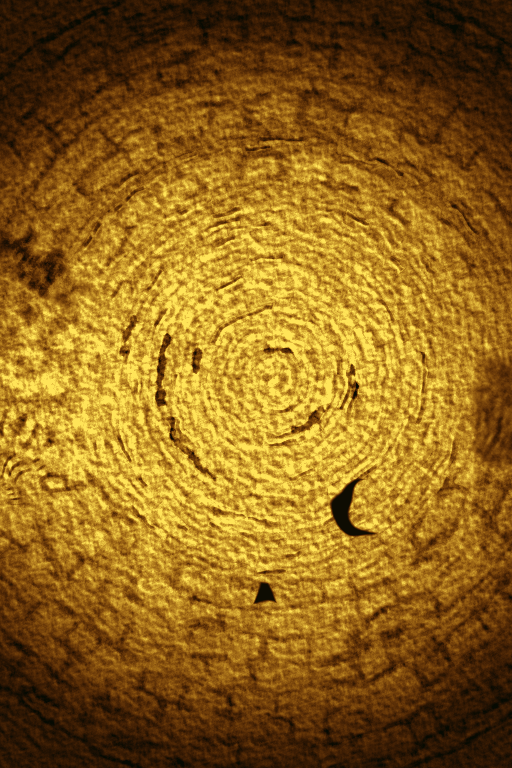
Reproduce this texture procedurally as a Shadertoy shader.

```glsl
// A lamp-lit masonry dome seen from below: rings of thin bricks around a crown,
// wider stone courses outside, rubble and openings at the sides. Polar cells give
// the courses, gradient noise the weathering, and one amber ramp the colour.

const float TAU = 6.2831853;
const vec2 CROWN = vec2(0.537, 0.757);   // canvas is 1 wide, 1.5 high
const vec2 LAMP = vec2(0.50, 0.735);
const vec2 SIDE_GLOW = vec2(0.02, 0.66);
const float DOME = 0.395, RIM = 0.80;    // radii
const vec2 BRICK = vec2(0.0165, 0.066);  // course depth, length
const vec2 STONE = vec2(0.053, 0.088);
const float GRAIN = 0.30, RELIEF = 0.50, STREAKS = 0.40;

// Open joints: radius, angle, half span, half thickness
const vec4 JOINTS[7] = vec4[7](
  vec4(0.225, 3.05, 0.30, 0.007), vec4(0.222, 3.83, 0.32, 0.005),
  vec4(0.300, 2.85, 0.11, 0.006), vec4(0.155, 0.00, 0.18, 0.005),
  vec4(0.105, -0.90, 0.30, 0.007), vec4(0.160, 2.90, 0.12, 0.007),
  vec4(0.062, 1.20, 0.60, 0.004));

float ramp(float a, float b, float x) { return smoothstep(a, b, x); }

float hash(vec2 p) {
  vec3 q = fract(p.xyx * vec3(0.1031, 0.1030, 0.0973));
  q += dot(q, q.yzx + 33.33);
  return fract((q.x + q.y) * q.z);
}

float slope(vec2 cell, vec2 offset) {
  float a = TAU * hash(cell);
  return dot(vec2(cos(a), sin(a)), offset);
}

float noise(vec2 p) {
  vec2 i = floor(p), f = fract(p), e = vec2(0, 1);
  vec2 u = f * f * (3.0 - 2.0 * f);
  return mix(mix(slope(i, f), slope(i + e.yx, f - e.yx), u.x),
    mix(slope(i + e.xy, f - e.xy), slope(i + 1.0, f - 1.0), u.x), u.y);
}

float fbm(vec2 p) {
  float sum = 0.0, gain = 0.6;
  for (int i = 0; i < 4; i++) {
    sum += gain * noise(p);
    p = mat2(1.6, 1.2, -1.2, 1.6) * p + 7.3;
    gain *= 0.6;
  }
  return sum;
}

// Polar masonry: edge distance, random id, position across the course
vec3 courses(float r, float angle, float start, vec2 size) {
  float row = floor((r - start) / size.x);
  float middle = start + (row + 0.5) * size.x;
  float count = max(4.0, floor(TAU * middle / size.y));
  float around = angle / TAU * count + 9.0 * hash(vec2(row, 3.7));
  around += 0.7 * noise(vec2(around * 0.8, row * 1.37));
  float id = hash(vec2(mod(floor(around), count), row + 20.0));
  float len = TAU * middle / count;
  vec2 local = vec2((fract(around) - 0.5) * len, r - middle);
  vec2 q = abs(local) - 0.5 * vec2(len, size.x) + size.x * (0.2 + 0.14 * id);
  float d = length(max(q, 0.0)) + min(max(q.x, q.y), 0.0) - size.x * 0.12;
  return vec3(d, fract(id * 17.0), local.y / size.x);
}

float blob(vec2 p, vec2 radii) { return ramp(1.15, 0.65, length(p / radii)); }

vec3 amber(float t) {
  t = clamp(t, -0.18, 1.12);
  return vec3(0.16 + 0.75 * t, 0.08 + 0.30 * t + 0.38 * t * t,
    0.01 + 0.05 * max(t, 0.0) + 0.20 * t * t * t);
}

void mainImage(out vec4 fragColor, in vec2 fragCoord) {
  vec2 p = fragCoord / iResolution.x;
  float aa = 1.2 / iResolution.x;
  vec2 warp = vec2(noise(p * 22.0), noise(p * 22.0 + 40.0));
  vec2 c = p - CROWN + 0.010 * warp + 0.004 * noise(p * 70.0);
  float r = length(c), angle = atan(c.y, c.x);
  float rough = fbm(p * 65.0), patches = fbm(p * 9.0 + 3.0);

  // Lamp falloff and side glow
  vec2 l = p - LAMP, g = (p - SIDE_GLOW) / vec2(0.24, 0.20);
  float fall = dot(l, l);
  float light = 1.03 - 1.3 * fall - 1.2 * fall * fall + 0.28 * exp(-dot(g, g));
  light = min(0.5 * (light + sqrt(light * light + 0.02)), 1.0);

  // Thin bricks, some hollow
  vec3 b = courses(r, angle, 0.0, BRICK);
  float thin = 0.20 * (b.y - 0.4) - (0.14 + 0.25 * max(patches, 0.0)) * ramp(-aa, aa, b.x);
  float hollow = ramp(0.85, 0.89, b.y) * ramp(-0.15, 0.05, b.z) * ramp(aa, -aa, b.x);
  thin -= 0.60 * hollow * ramp(-0.25, 0.1, noise(p * 17.0));

  // Worn stone courses, with a recessed band at the top
  vec3 s = courses(r + 0.006 * rough + 0.02 * noise(p * 9.0), angle, DOME, STONE);
  float wear = ramp(-0.35, 0.25, noise(p * 19.0));
  float wide = 0.18 * (s.y - 0.4) - 0.38 * wear * ramp(-0.002 - aa, 0.003 + aa, s.x);
  float top = ramp(0.0, 0.25, c.y);
  wide = mix(wide, thin - 0.12, top * ramp(0.026, 0.018, abs(r - 0.471)));
  float wall = mix(thin, wide, ramp(DOME - 0.01, DOME, r));

  // Rubble over the side courses
  float left = blob(p - vec2(0.02, 0.80), vec2(0.21, 0.27));
  float right = blob(p - vec2(0.99, 0.76), vec2(0.14, 0.20));
  wall *= 1.0 - 0.85 * max(left, right);
  wall += left * (0.9 * fbm(p * 26.0) - 0.08);
  wall *= ramp(RIM + 0.01, RIM - 0.01, r);

  // Streaks along the courses
  float streak = 0.0;
  for (int i = -2; i <= 2; i++) {
    float a = 0.007 * float(i) / max(r, 0.03);
    streak += noise(mat2(cos(a), sin(a), -sin(a), cos(a)) * c * 90.0) * 0.4;
  }

  // Weathered relief, rim line and crown
  float relief = rough - fbm(p * 65.0 + vec2(0.22, 0.30));
  float detail = wall + GRAIN * rough + RELIEF * relief + STREAKS * streak * (1.0 - left);
  float tone = light + detail * (0.35 + 0.65 * light);
  tone += 0.15 * patches * light + 0.10 * ramp(0.028, 0.012, r);
  tone -= 0.13 * ramp(0.008, 0.002, abs(r - RIM));

  // Open joints
  float joint = 1.0;
  for (int i = 0; i < 7; i++) {
    vec4 j = JOINTS[i];
    float turn = abs(mod(angle - j.y + TAU * 0.5, TAU) - TAU * 0.5);
    joint = min(joint, length(vec2(max(turn - j.z, 0.0) * r, r - j.x)) - j.w);
  }
  joint += 0.016 * max(noise(p * 38.0 + 5.0), 0.0) + 0.004 * rough;
  tone -= 0.65 * ramp(0.002 + aa, -0.001, joint);

  // Fanned slats in the glow
  vec2 f = p - vec2(-0.04, 0.51) + 0.016 * warp;
  float turn = atan(f.y, f.x), reach = length(f);
  float slat = ramp(0.26, 0.06, abs(fract(turn * 5.5 + 0.4 * step(0.13, reach)) - 0.5));
  slat *= ramp(0.036, 0.024, abs(abs(reach - 0.13) - 0.036)) * ramp(0.0, 0.2, turn);
  tone -= 0.50 * slat * ramp(-0.25, 0.15, noise(p * 25.0));

  // Ragged recesses
  vec2 q = mat2(0.8, 0.6, -0.6, 0.8) * (p - vec2(0.075, 0.975) + 0.05 * warp);
  tone -= 0.55 * blob(q, vec2(0.11, 0.045)) * ramp(-0.3, 0.2, rough);
  q = p - vec2(0.975, 0.695) + 0.03 * warp;
  tone -= 0.36 * blob(q, vec2(0.055, 0.115)) * (1.0 + 2.0 * rough);

  // Crescent hole, loose stone, small opening
  vec2 h = p + 0.012 * warp, o = h - vec2(0.516, 0.342);
  float hole = max(length(h - vec2(0.703, 0.504)) - 0.053, 0.051 - length(h - vec2(0.730, 0.510)));
  tone += 0.10 * ramp(aa, -aa, length(h - vec2(0.734, 0.486)) - 0.025);
  hole = min(hole, max(abs(o.x) + 0.4 * o.y - 0.013, abs(o.y) - 0.019));
  tone = mix(tone, -0.14, ramp(0.002 + aa, -aa, hole));

  fragColor = vec4(amber(tone), 1.0);
}
```
